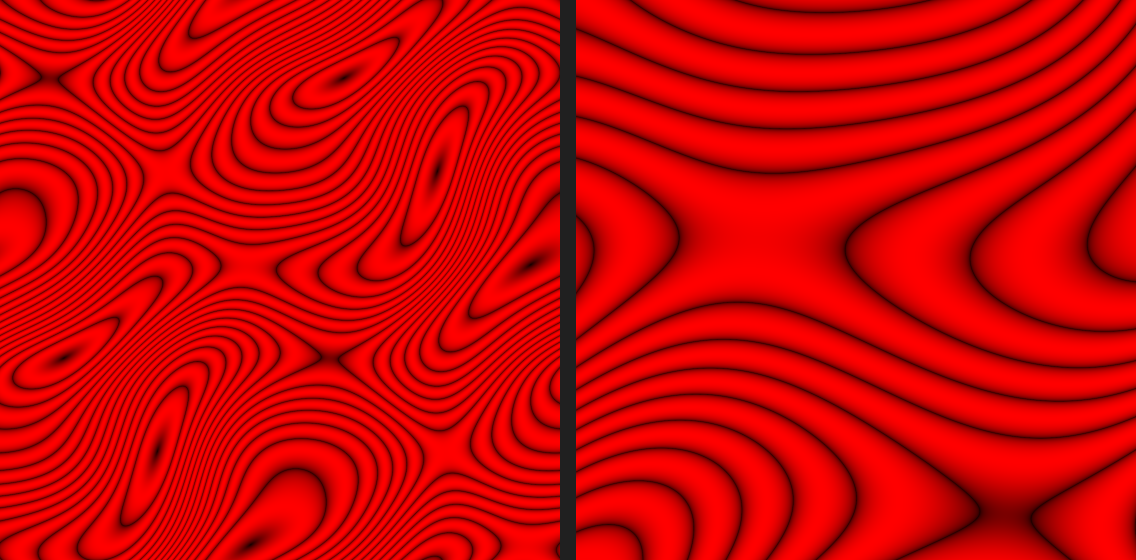
Left: the whole. Right: its middle third, enlarged.
Reproduce this background procedurally as a Shadertoy shader.

```glsl
#define PEAK_LEVELS 7.0       // contours between zero and each summit
#define RIDGE_OFFSET 0.475    // diagonal on which the summits lie
#define SUMMIT_PHASE 1.087    // position of a summit along that diagonal
#define SHEAR 0.075           // how strongly the ridges bend
#define SHEAR_PHASE 1.1
#define SWELL 1.6             // broad lift of the saddles
#define RIPPLE 1.1            // finer bumps between the summits
#define LINE_POWER 0.3333     // lower values give thinner lines
#define SAMPLES 3

const float PI = 3.14159265;
const float TAU = 6.28318531;

// Tileable height field; half a tile along the diagonal flips its sign
float heightField(vec2 p) {
    float across = p.x - p.y - RIDGE_OFFSET;
    float along = p.x + p.y;

    // Bend neighbouring ridges in opposite senses, leaving the summits fixed
    along += SHEAR * sin(TAU * across) * cos(TAU * (along - SHEAR_PHASE));

    float summits = cos(3.0 * PI * (along - SUMMIT_PHASE)) * cos(PI * across);
    float relief = SWELL * cos(TAU * (p.x - 0.475))
                 + RIPPLE * cos(3.0 * TAU * (p.y - 0.482));

    // The relief fades out at the summits so they end on a whole level
    return PEAK_LEVELS * summits + relief * (1.0 - summits * summits);
}

// Bright bands parted by dark, sharp contour lines
float contourBands(float height) {
    return pow(abs(sin(PI * height)), LINE_POWER);
}

void mainImage(out vec4 fragColor, in vec2 fragCoord) {
    float glow = 0.0;

    // Average a grid of samples inside each pixel
    for (int j = 0; j < SAMPLES; j++) {
        for (int i = 0; i < SAMPLES; i++) {
            vec2 jitter = (vec2(i, j) + 0.5) / float(SAMPLES) - 0.5;
            vec2 p = (fragCoord + jitter) / iResolution.y;
            p.y = 1.0 - p.y;
            glow += contourBands(heightField(p));
        }
    }
    glow /= float(SAMPLES * SAMPLES);

    fragColor = vec4(glow, 0.0, 0.0, 1.0);
}
```
